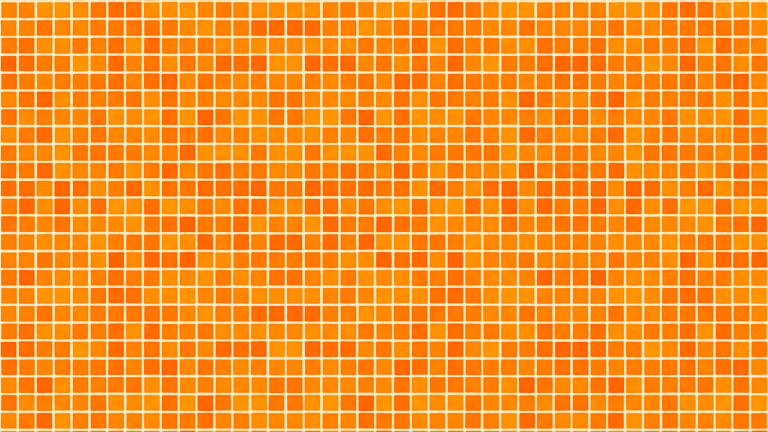
This pattern is drawn by a Shadertoy shader. Its source:

```glsl
// Wall of small glazed orange mosaic tiles set in pale cream grout.
// A square grid is folded into a mirrored block; each cell is a rounded box
// with a hashed tone, slight misalignment, cloudy glaze and worn edges.

#define COLUMNS 43.0
#define TOP_GAP 0.06
#define BLOCK 16.0
#define GROUT_HALF 0.067
#define CORNER 0.06
#define EDGE_SOFT 0.04
#define JITTER 0.016
#define GLAZE_DEEP vec3(1.0, 0.395, 0.0)
#define GLAZE_LIGHT vec3(1.0, 0.585, 0.01)
#define GROUT_SHADE vec3(1.0, 0.86, 0.60)
#define GROUT_LIGHT vec3(1.0, 0.93, 0.76)

float hash(vec2 p) {
    return fract(sin(dot(p, vec2(127.1, 311.7))) * 43758.545);
}

float noise(vec2 p) {
    vec2 i = floor(p);
    vec2 f = fract(p);
    f = f * f * (3.0 - 2.0 * f);
    float low = mix(hash(i), hash(i + vec2(1.0, 0.0)), f.x);
    float high = mix(hash(i + vec2(0.0, 1.0)), hash(i + vec2(1.0)), f.x);
    return mix(low, high, f.y);
}

float roundedBox(vec2 p, vec2 halfSize, float radius) {
    vec2 q = abs(p) - halfSize + radius;
    return length(max(q, 0.0)) + min(max(q.x, q.y), 0.0) - radius;
}

// Mirror sideways and repeat downwards, so tones recur in blocks.
vec2 foldBlock(vec2 p) {
    float x = BLOCK - abs(mod(p.x, 2.0 * BLOCK) - BLOCK);
    return vec2(x, mod(p.y, BLOCK));
}

vec3 glaze(vec2 p, vec2 cell, float inset) {
    float tone = pow(hash(cell + 3.7), 0.8);
    vec3 color = mix(GLAZE_DEEP, GLAZE_LIGHT, tone);

    // Cloudy glaze, stronger on some tiles, with horizontal smears.
    float wear = mix(0.03, 0.09, hash(cell + 21.3));
    float cloud = noise(p * 4.0 + cell * 5.0) - 0.5;
    float smear = noise(p * vec2(3.0, 11.0) + cell * 9.0) - 0.5;
    color.g += wear * (0.7 * cloud + 0.4 * smear);

    // Darker rim and rare pale chips.
    color.g -= 0.035 * (1.0 - smoothstep(0.02, 0.15, inset));
    float chip = smoothstep(0.93, 0.99, noise(p * 13.0 + 40.0));
    return mix(color, GROUT_SHADE, 0.3 * chip);
}

void mainImage(out vec4 fragColor, in vec2 fragCoord) {
    float pixel = COLUMNS / iResolution.x;
    vec2 grid = vec2(fragCoord.x, iResolution.y - fragCoord.y) * pixel;
    grid.y -= TOP_GAP;
    vec2 p = foldBlock(grid);
    vec2 cell = floor(p);

    // Hand-set tiles: small shifts and slightly uneven sides.
    vec2 shift = vec2(hash(cell + 11.0), hash(cell + 17.0)) - 0.5;
    vec2 local = fract(p) - 0.5 - 2.0 * JITTER * shift;
    float ripple = JITTER * (noise(p * 5.0 + 8.0) - 0.5);
    float edge = roundedBox(local, vec2(0.5 - GROUT_HALF), CORNER) + ripple;

    vec3 grout = mix(GROUT_SHADE, GROUT_LIGHT, noise(p * 3.0 + 60.0));
    grout = mix(grout, GROUT_LIGHT, smoothstep(0.02, 0.07, edge));

    float soft = max(EDGE_SOFT, 0.5 * pixel);
    float groutMask = smoothstep(-soft, soft, edge);
    vec3 color = mix(glaze(p, cell, -edge), grout, groutMask);
    fragColor = vec4(clamp(color, 0.0, 1.0), 1.0);
}
```
